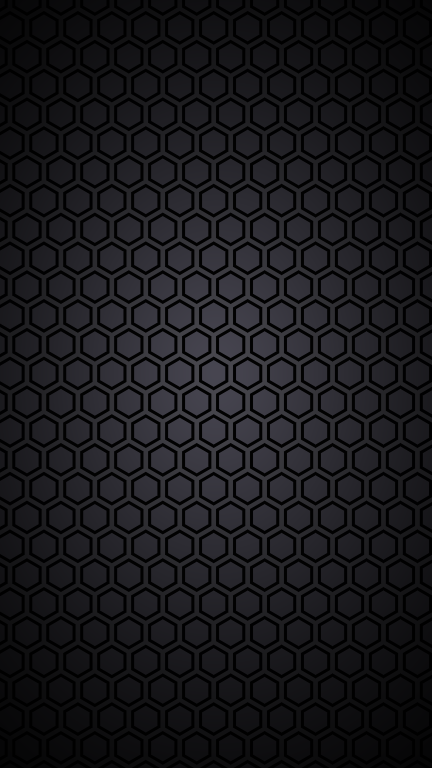
Give the GLSL for this pattern, as a Shadertoy shader.

```glsl
// Dark honeycomb of black hexagon outlines on charcoal, lit by a soft central glow.

// Lengths are in canvas widths.
const vec2 PITCH = vec2(0.0786, 0.06667);   // column step, row step
const vec2 LATTICE_SHIFT = vec2(0.034, 0.091);
const float RING_APOTHEM = 0.0304;
const float RING_HALF_WIDTH = 0.0035;

const vec3 LINE_COLOR = vec3(0.004, 0.004, 0.006);
const vec3 GAP_COLOR = vec3(0.284, 0.281, 0.308);
const vec3 CELL_COLOR = vec3(0.278, 0.272, 0.315);

// Distance from the centre, measured to the sides of a pointy-top hexagon.
float hexRadius(vec2 p) {
    p = abs(p);
    return max(p.x, dot(p, vec2(0.5, 0.8660254)));
}

// Offset from the nearest point of a rectangular lattice.
vec2 repeatCell(vec2 p, vec2 period) {
    return p - period * round(p / period);
}

// Two interleaved rectangular lattices form the staggered rows.
float honeycomb(vec2 p, vec2 pitch) {
    vec2 period = vec2(pitch.x, 2.0 * pitch.y);
    float evenRows = hexRadius(repeatCell(p, period));
    float oddRows = hexRadius(repeatCell(p - 0.5 * period, period));
    return min(evenRows, oddRows);
}

// Peaked elliptical light that drops faster towards the corners.
float glow(vec2 uv, vec2 center, vec2 stretch) {
    float r = length((uv - center) * stretch);
    float peak = pow(r, 1.4);
    float vignette = 0.13 * r * r * r * r;
    return exp(-peak - vignette);
}

void mainImage(out vec4 fragColor, in vec2 fragCoord) {
    vec2 uv = fragCoord / iResolution.xy;
    vec2 p = (fragCoord - 0.5 * iResolution.xy) / iResolution.x;
    float edge = 0.6 / iResolution.x;

    // Outline and interior masks
    float radius = honeycomb(p - LATTICE_SHIFT, PITCH);
    float ringDistance = abs(radius - RING_APOTHEM) - RING_HALF_WIDTH;
    float ring = 1.0 - smoothstep(-edge, edge, ringDistance);
    float inside = 1.0 - smoothstep(-edge, edge, radius - RING_APOTHEM);

    // Lit surface, then the black outlines
    float light = glow(uv, vec2(0.5, 0.515), vec2(1.85, 2.45));
    vec3 surface = mix(GAP_COLOR, CELL_COLOR, inside) * light;
    vec3 color = mix(surface, LINE_COLOR * light, ring);

    fragColor = vec4(color, 1.0);
}
```
